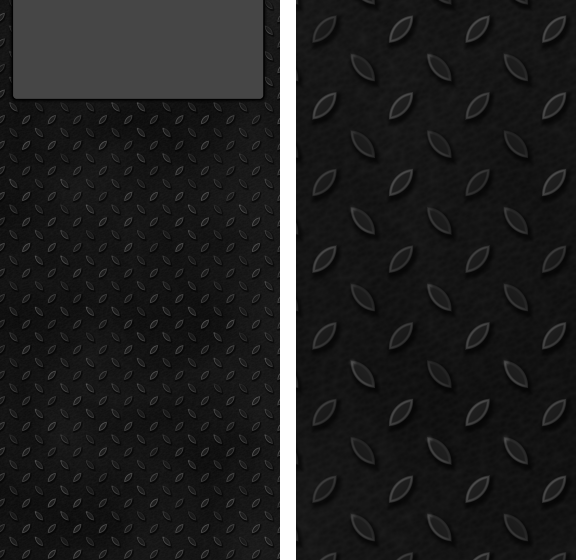
Left: the whole. Right: its middle third, enlarged.
Write a WebGL 1 fragment shader that draws this texture.

```glsl
precision highp float;
uniform vec2 u_resolution;

float hash(vec2 p) {
  p = fract(p * vec2(0.1031, 0.1137));
  p += dot(p, p.yx + 33.33);
  return fract((p.x + p.y) * p.x * 7.31);
}

// Distance to the nearest jittered cell point
float cellular(vec2 p) {
  vec2 cell = floor(p), f = fract(p);
  float nearest = 1.0;
  for (int y = -1; y <= 1; y++) {
    for (int x = -1; x <= 1; x++) {
      vec2 o = vec2(float(x), float(y));
      vec2 id = cell + o + 40.0;
      vec2 jitter = vec2(hash(id), hash(id + 71.7));
      nearest = min(nearest, length(o + jitter - f));
    }
  }
  return nearest;
}

// Broad smoky stains from warped, rotated sines
float stains(vec2 p) {
  float sum = 0.0, amp = 0.5;
  for (int i = 0; i < 5; i++) {
    p = mat2(0.8, 0.6, -0.6, 0.8) * p * 1.65 + 1.7;
    p += 0.5 * sin(p.yx * 1.3);
    sum += amp * sin(p.x) * cos(p.y);
    amp *= 0.62;
  }
  return sum;
}

// Adds one lattice of raised lens-shaped studs; lean is 1.0 or -1.0
float addStuds(float shade, vec2 grid, float lean, float aa) {
  vec2 id = floor(grid + 0.5);
  vec2 q = grid - id;
  float wear = hash(id + 9.0 + 30.0 * lean);
  vec2 axis = vec2(0.66 * lean, 0.75);
  float along = dot(q, axis);
  float across = dot(q, vec2(axis.y, -axis.x));
  float d = length(vec2(abs(across) + 0.238, along)) - 0.338;

  // Cast shadow to the lower right
  vec2 s = q - vec2(0.025, -0.045);
  float sAcross = dot(s, vec2(axis.y, -axis.x));
  float shadow = length(vec2(abs(sAcross) + 0.238, dot(s, axis))) - 0.338;
  shade *= 1.0 - 0.6 * smoothstep(0.07, -0.02, shadow);

  // Face, rim light and bright upper tip
  float face = 0.105 + 0.025 * wear - 0.12 * across * lean;
  shade = mix(shade, face, smoothstep(aa, -aa, d) * 0.9);
  float rim = smoothstep(0.022 + aa * 0.6, 0.0, abs(d + 0.022));
  float lit = lean > 0.0
    ? 0.75 + 0.25 * smoothstep(0.08, -0.08, across)
    : mix(0.25, 0.9, smoothstep(0.05, -0.07, across));
  shade += rim * lit * (0.11 + 0.07 * wear);
  float tip = length(vec2(across, along - 0.2));
  return shade + 0.13 * wear * smoothstep(0.07, 0.0, tip) * step(lean, 0.0);
}

void main() {
  // The canvas spans 384 by 768 design units
  vec2 p = gl_FragCoord.xy / u_resolution * vec2(384.0, 768.0);
  float unit = 384.0 / u_resolution.x;

  // Stained, finely pitted steel
  float shade = 0.079 + 0.026 * stains(p / 95.0);
  shade += 0.012 * smoothstep(180.0, 384.0, p.x);
  vec2 slant = vec2(p.x + 0.5 * p.y, p.y - 0.5 * p.x);
  shade += 0.026 * (cellular(slant / vec2(7.0, 3.0)) - 0.45);
  shade += 0.018 * (cellular(p / 2.6) - 0.45);
  shade = max(shade, 0.035);

  // Two interleaved stud lattices leaning opposite ways
  vec2 grid = (p - vec2(36.0, 8.0)) / vec2(35.0, 35.05);
  float aa = unit / 35.0 * 0.7;
  shade = addStuds(shade, grid, 1.0, aa);
  shade = addStuds(shade, grid + 0.5, -1.0, aa);

  // Rounded panel hanging from the top edge
  vec2 corner = abs(p - vec2(189.5, 768.0)) - vec2(166.5, 130.5);
  float panel = length(max(corner, 0.0)) + min(max(corner.x, corner.y), 0.0) - 5.0;
  shade *= 1.0 - 0.55 * smoothstep(7.0, 1.0, panel);
  shade = mix(shade, 0.005, smoothstep(unit * 0.6, -unit * 0.6, panel - 2.0));
  shade = mix(shade, 0.275, smoothstep(unit * 0.6, -unit * 0.6, panel));

  gl_FragColor = vec4(vec3(shade), 1.0);
}
```
